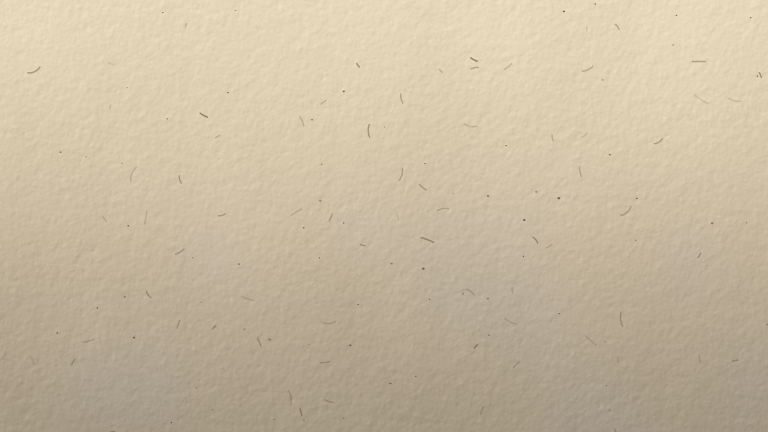
Write a WebGL 1 fragment shader that draws this texture.

```glsl
precision highp float;
// Aged paper: a warm vertical gradient with faint cloudy stains, a fine
// embossed grain lit from the upper left, and sparse curved fibres and specks.
// Grain and clouds are sums of soft random bumps, one per grid cell.
uniform vec2 u_resolution;

float hash(vec2 p) {
  p = fract(p * vec2(0.1031, 0.1137));
  p += dot(p, p.yx + 33.33);
  return fract((p.x + p.y) * p.x * 17.31 + p.y * 41.7);
}

vec2 hash2(vec2 p) {
  return vec2(hash(p + 17.3), hash(p + 71.9));
}

// Smooth cellular noise, roughly -0.5 to 0.5.
float bumps(vec2 p) {
  vec2 cell = floor(p);
  float sum = 0.0;
  for (int y = -1; y <= 1; y++) {
    for (int x = -1; x <= 1; x++) {
      vec2 id = cell + vec2(float(x), float(y));
      vec2 d = p - id - hash2(id);
      sum += (hash(id + 5.7) - 0.5) * exp(-4.0 * dot(d, d));
    }
  }
  return sum;
}

// Slope of the bumps towards the light.
float emboss(vec2 p) {
  return bumps(p) - bumps(p + vec2(-0.35, 0.4));
}

// Coverage of one short bent fibre in some of the grid cells.
float fibres(vec2 p, float size, float chance, float seed, float pixel) {
  vec2 id = floor(p / size) + seed;
  vec2 d = (fract(p / size) - 0.35 - 0.3 * hash2(id)) * size;
  float angle = 6.283 * hash(id + 3.1);
  float c = cos(angle), s = sin(angle);
  d = vec2(c * d.x + s * d.y, c * d.y - s * d.x);
  float halfLength = mix(0.004, 0.017, hash(id + 9.4));
  float bend = 38.0 * (hash(id + 12.6) - 0.5);
  d.y -= bend * (d.x * d.x - 0.3 * halfLength * halfLength);
  d.y /= sqrt(1.0 + 4.0 * bend * bend * d.x * d.x);
  float dist = length(vec2(max(abs(d.x) - halfLength, 0.0), d.y));
  float ink = 1.0 - smoothstep(0.0003, 0.0008 + pixel, dist);
  return ink * step(hash(id + 21.8), chance) * mix(0.25, 0.85, hash(id + 30.2));
}

// Coverage of one small round speck in some of the grid cells.
float specks(vec2 p, float size, float chance, float pixel) {
  vec2 id = floor(p / size) + 140.0;
  vec2 d = (fract(p / size) - 0.2 - 0.6 * hash2(id)) * size;
  float radius = mix(0.0008, 0.0036, pow(hash(id + 8.3), 4.0));
  float ink = 1.0 - smoothstep(radius * 0.4, radius + pixel, length(d * vec2(1.0, 1.25)));
  return ink * step(hash(id + 2.2), chance) * mix(0.3, 0.8, hash(id + 6.5));
}

void main() {
  vec2 p = gl_FragCoord.xy / u_resolution.y;
  float pixel = 1.0 / u_resolution.y;

  // Base gradient, slightly uneven from side to side.
  float light = p.y + 0.025 * sin(2.1 * p.x + 0.6) * (1.0 - p.y);
  vec3 paper = mix(vec3(0.635, 0.585, 0.505), vec3(0.775, 0.715, 0.615), smoothstep(-0.2, 0.72, light) * 1.25 - 0.08);
  paper = mix(paper, vec3(0.905, 0.845, 0.73), smoothstep(0.3, 1.08, light));

  // Cloudy stains and soft vertical streaks, with greyer patches low down.
  float cloud = bumps(p * vec2(4.0, 2.6) + 31.0) + 0.5 * bumps(p * vec2(13.0, 4.0) + 57.0);
  paper += 0.026 * cloud;
  float grey = smoothstep(0.05, 0.35, bumps(p * vec2(4.5, 3.5) + 83.0));
  paper += vec3(-0.006, 0.0, 0.014) * grey * (1.0 - smoothstep(0.3, 0.75, p.y));

  // Embossed grain at three sizes.
  float grain = 0.045 * emboss(p * 150.0 + 11.0);
  grain += 0.042 * emboss(p * vec2(85.0, 78.0) + 23.0);
  grain += 0.016 * emboss(p * 36.0 + 47.0);
  paper += grain * vec3(1.0, 0.98, 0.92);

  // Fibres and specks.
  vec3 fibreColour = vec3(0.33, 0.27, 0.20);
  float fibre = fibres(p, 0.13, 0.26, 60.0, pixel);
  fibre = max(fibre, 0.6 * fibres(p + 0.047, 0.085, 0.2, 210.0, pixel));
  paper = mix(paper, fibreColour, 0.75 * fibre);
  paper = mix(paper, vec3(0.30, 0.24, 0.17), specks(p, 0.085, 0.26, pixel));

  gl_FragColor = vec4(clamp(paper, 0.0, 1.0), 1.0);
}
```
